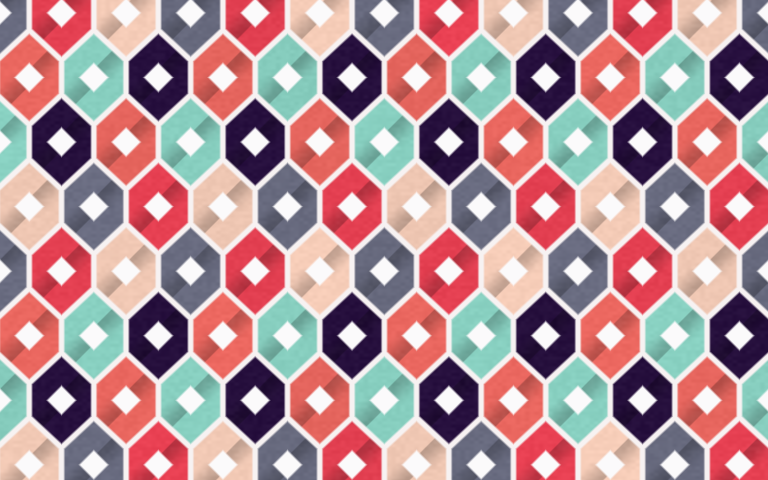
This pattern is drawn by a Shadertoy shader. Its source:

```glsl
// Staggered rows of tall hexagons with pale outlines and a pale diamond in each.
// Two three-colour palettes alternate in pairs of rows; each tile carries
// two opposed diagonal fold shadows and a faint woven grain.

float hash(vec2 p) {
    p = fract(p * vec2(0.1031, 0.1137));
    p += dot(p, p.yx + 33.3);
    return fract((p.x + p.y) * p.x * 17.0);
}

float noise(vec2 p) {
    vec2 i = floor(p), f = fract(p);
    f = f * f * (3.0 - 2.0 * f);
    return mix(mix(hash(i), hash(i + vec2(1, 0)), f.x),
               mix(hash(i + vec2(0, 1)), hash(i + vec2(1, 1)), f.x), f.y);
}

// Signed distance to a hexagon that tiles a unit brick lattice
float hexagon(vec2 q) {
    q = abs(q);
    return max(q.x - 0.5, dot(q, vec2(0.681, 0.732)) - 0.536);
}

vec3 tileColour(ivec2 id) {
    int k = (id.x + 302 - (id.y & 1)) % 3;
    int band = id.y & 3;
    if (band == 1 || band == 2) {
        return k == 0 ? vec3(0.15, 0.06, 0.24)   // aubergine
             : k == 1 ? vec3(0.91, 0.40, 0.37)   // coral
                      : vec3(0.53, 0.81, 0.75);  // mint
    }
    return k == 0 ? vec3(0.90, 0.25, 0.32)       // red
         : k == 1 ? vec3(0.95, 0.79, 0.71)       // peach
                  : vec3(0.41, 0.42, 0.50);      // slate
}

// Darkening below a diagonal crease, mirrored through the tile centre
float foldShadow(vec2 q, float soft) {
    float along = q.x + q.y;
    float across = (q.y - q.x) * sign(along);
    float crease = 1.0 - smoothstep(0.13 - soft, 0.13 + soft, across);
    float fade = smoothstep(-0.4, 0.13, across);
    return crease * fade * smoothstep(0.1, 0.26, abs(along));
}

void mainImage(out vec4 fragColor, in vec2 fragCoord) {
    const float pitch = 0.1345;
    float soft = max(0.022, 0.8 / (iResolution.y * pitch));

    // Lattice coordinates, with rows counted down from the top edge
    vec2 p = vec2(fragCoord.x, iResolution.y - fragCoord.y) / (iResolution.y * pitch);
    p -= vec2(-0.047, 0.2);

    // Nearest hexagon among the rows above and below
    float d = 1e3;
    vec2 q = vec2(0);
    ivec2 id = ivec2(0);
    for (int i = 0; i < 2; i++) {
        int row = int(floor(p.y)) + i;
        float shift = 0.5 * float(row & 1);
        float column = round(p.x - shift);
        vec2 local = vec2(p.x - shift - column, float(row) - p.y);
        float dist = hexagon(local);
        if (dist < d) {
            d = dist;
            q = local;
            id = ivec2(int(column), row);
        }
    }

    // Tile colour with folds, slight variation and grain
    vec3 colour = tileColour(id);
    colour *= 1.0 - 0.22 * foldShadow(q, soft);
    colour *= 1.0 + 0.04 * (hash(vec2(id) + 40.0) - 0.5);
    colour += 0.035 * (noise(p * vec2(14.0, 20.0) + 50.0) - 0.5);

    // Pale outline and centre diamond
    float diamond = (abs(q.x) + abs(q.y) - 0.225) * 0.707;
    float outline = smoothstep(-soft, soft, d + 0.043);
    float centre = 1.0 - smoothstep(-soft, soft, diamond);
    colour = mix(colour, vec3(0.97, 0.95, 0.95), outline);
    colour = mix(colour, vec3(0.985, 0.98, 0.985), centre);
    fragColor = vec4(colour, 1.0);
}
```
